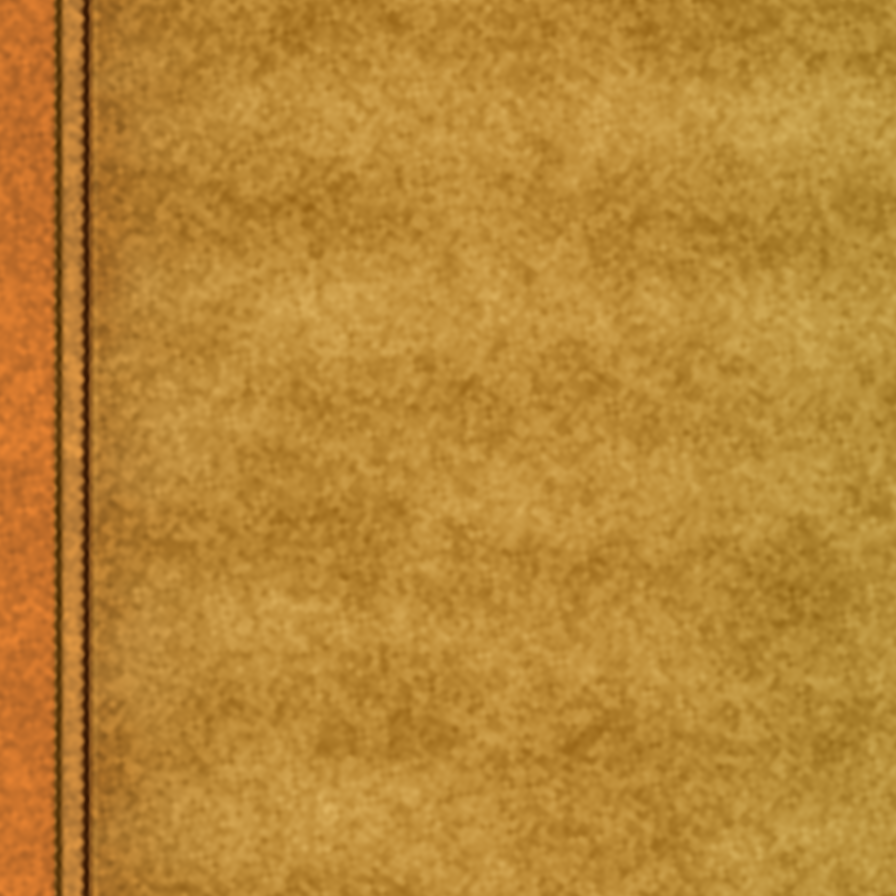
This texture is drawn by a Shadertoy shader. Its source:

```glsl
// Aged ochre paper with an orange leather-like strip and two dark seams at left.
// Layered value noise makes the stains and fine grain; soft profiles
// place the strip, the beaded seams and the brown shade that fades to the right.

const vec3 PAPER_DARK = vec3(0.60, 0.40, 0.09);
const vec3 PAPER_MID = vec3(0.752, 0.557, 0.222);
const vec3 PAPER_LIGHT = vec3(0.86, 0.69, 0.36);
const vec3 BROWN_SHADE = vec3(0.63, 0.40, 0.14);
const vec3 OLIVE_TINT = vec3(-0.03, 0.005, 0.0);
const vec3 STRIP_COLOR = vec3(0.785, 0.445, 0.17);
const vec3 BAND_COLOR = vec3(0.77, 0.52, 0.23);
const vec3 SEAM_LEFT_COLOR = vec3(0.29, 0.17, 0.01);
const vec3 SEAM_RIGHT_COLOR = vec3(0.23, 0.10, 0.01);

const float STRIP_EDGE = 0.061;
const float PAPER_EDGE = 0.101;
const float SEAM_LEFT = 0.0655;
const float SEAM_RIGHT = 0.0965;
const float SEAM_WIDTH = 0.0048;
const float SEAM_WOBBLE = 0.0006;
const float BEADS = 62.0;
const float BEAD_DEPTH = 0.16;
const float SHADE_REACH = 0.075;
const float GRAIN_SCALE = 112.0;
const float GRAIN_STRENGTH = 0.25;
const float MOTTLE_STRENGTH = 0.17;
const float STAIN_STRENGTH = 0.36;
const float WAVE_STRENGTH = 0.055;
const float WAVE_PERIOD = 0.20;
const float WAVE_CREST = 0.87;
const float TAU = 6.28319;

float hash(vec2 cell) {
    vec3 p = fract(cell.xyx * 0.1031);
    p += dot(p, p.yzx + 33.33);
    return fract((p.x + p.y) * p.z);
}

float valueNoise(vec2 p) {
    vec2 cell = floor(p);
    vec2 f = fract(p);
    f = f * f * (3.0 - 2.0 * f);
    float low = mix(hash(cell), hash(cell + vec2(1.0, 0.0)), f.x);
    float high = mix(hash(cell + vec2(0.0, 1.0)), hash(cell + 1.0), f.x);
    return mix(low, high, f.y);
}

// Fractal sum centred on zero.
float stains(vec2 p) {
    float sum = 0.0;
    float weight = 0.5;
    for (int i = 0; i < 4; i++) {
        sum += weight * (valueNoise(p) - 0.5);
        p = mat2(0.96, 0.28, -0.28, 0.96) * p * 2.1 + 17.3;
        weight *= 0.62;
    }
    return sum;
}

// Mottled grain: two rotated layers hide the lattice.
float grain(vec2 uv) {
    vec2 p = uv * GRAIN_SCALE;
    vec2 q = mat2(0.8, 0.6, -0.6, 0.8) * p * 1.3 + 41.0;
    return valueNoise(p) + valueNoise(q) - 1.0;
}

float softLine(float x, float center, float width) {
    float d = (x - center) / width;
    return exp(-d * d);
}

// Seam whose width and place swell with each stitch.
float seam(vec2 uv, float center, float phase) {
    float bead = cos(TAU * (uv.y * BEADS + phase));
    float rough = 2.0 * valueNoise(vec2(phase * 9.0, uv.y * 95.0)) - 1.0;
    float width = SEAM_WIDTH * (1.0 + BEAD_DEPTH * bead);
    return softLine(uv.x + SEAM_WOBBLE * (rough + bead), center, width);
}

// Tone 0 is mid paper; negative darkens, positive lightens.
vec3 paperTone(float tone) {
    vec3 side = tone < 0.0 ? PAPER_DARK : PAPER_LIGHT;
    return mix(PAPER_MID, side, clamp(abs(tone) * 2.6, 0.0, 1.3));
}

void mainImage(out vec4 fragColor, in vec2 fragCoord) {
    vec2 uv = fragCoord / iResolution.xy;
    float soft = max(0.002, 1.0 / iResolution.x);
    float speckle = grain(uv);
    float blotch = stains(uv * vec2(6.0, 9.0) + vec2(3.7, 9.2));
    float mottle = valueNoise(uv * vec2(36.0, 44.0) + 23.0) - 0.5;

    // Paper: wide horizontal waves, stains, mottle and grain.
    float bend = 0.10 * (valueNoise(uv * vec2(4.0, 2.0) + 5.0) - 0.5);
    float wave = cos(TAU * (uv.y + bend - WAVE_CREST) / WAVE_PERIOD);
    float tone = STAIN_STRENGTH * blotch + MOTTLE_STRENGTH * mottle
               + GRAIN_STRENGTH * speckle + WAVE_STRENGTH * wave;
    vec3 color = paperTone(tone);
    color += OLIVE_TINT * smoothstep(0.6, 1.0, uv.x);

    // Brown shade beside the seam.
    float shade = exp(-max(uv.x - PAPER_EDGE, 0.0) / SHADE_REACH);
    shade *= clamp(0.82 - 0.8 * blotch, 0.0, 1.0);
    color = mix(color, BROWN_SHADE * (1.0 + 0.25 * speckle), shade);

    // Narrow band and orange strip.
    float relief = 1.0 + 0.16 * speckle + 0.14 * blotch + 0.06 * mottle;
    float onPaper = smoothstep(PAPER_EDGE - soft, PAPER_EDGE + soft, uv.x);
    color = mix(BAND_COLOR * relief, color, onPaper);
    float onStrip = 1.0 - smoothstep(STRIP_EDGE - soft, STRIP_EDGE + soft, uv.x);
    color = mix(color, STRIP_COLOR * relief, onStrip);

    // Faint worn highlight, then the beaded seams.
    color += vec3(0.05, 0.05, 0.03) * softLine(uv.x, 0.107, 0.003);
    float left = seam(uv, SEAM_LEFT, 0.3) * (0.90 + 0.16 * speckle);
    float right = seam(uv, SEAM_RIGHT, 0.8) * (0.98 + 0.10 * speckle);
    color = mix(color, SEAM_LEFT_COLOR, clamp(left, 0.0, 1.0));
    color = mix(color, SEAM_RIGHT_COLOR, clamp(right, 0.0, 1.0));

    fragColor = vec4(clamp(color, 0.0, 1.0), 1.0);
}
```
